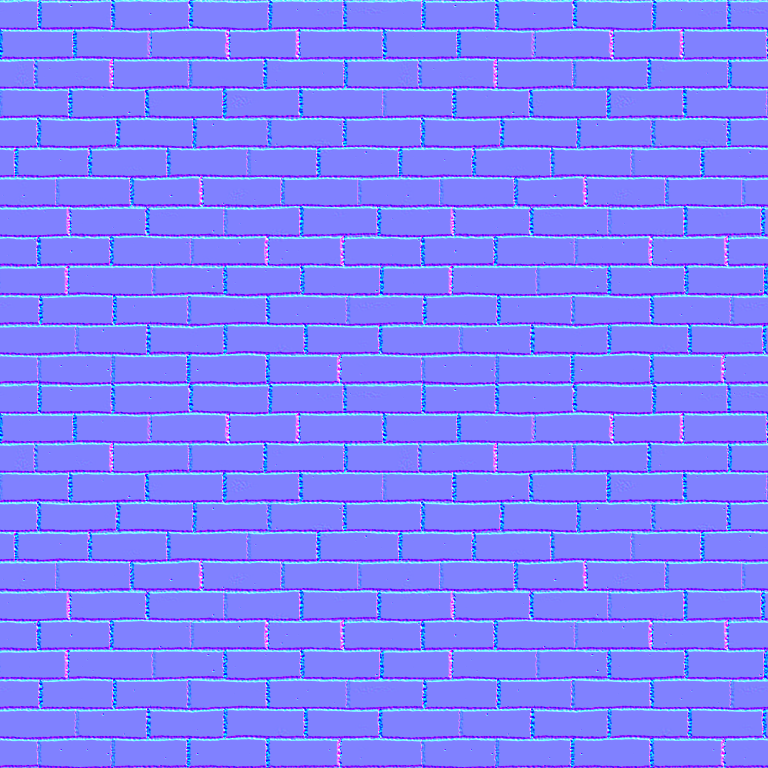
This texture map is drawn by a Shadertoy shader. Its source:

```glsl
// Tangent-space normal map of a running-bond brick wall with thin recessed joints.
// A wrapping height field (joint ramps, rough mortar, pits) is differenced into
// slopes, which are stored in red and green over a constant blue.

#define REPEATS 2.0              // wall tiles across and down the canvas
#define BRICKS vec2(5.0, 13.0)   // bricks across and courses per tile
#define UNITS 384.0              // height-field length units per tile
#define RELIEF 1.15              // slope to colour gain
#define JITTER 0.11              // joint shift, in brick lengths
#define WAVE 2.0                 // waviness of the courses, in units
#define TILT 1.0                 // slant of each brick edge, in units
#define ROUGH 1.1                // raggedness of the brick edges, in units
#define MORTAR 1.3               // mortar grain height
#define PITS 0.45                // depth of the pits in the faces
#define STEP 0.6                 // slope sampling distance, in units

vec2 hash2(vec2 c) {
    vec3 q = fract(c.xyx * vec3(0.1031, 0.1030, 0.0973));
    q += dot(q, q.yzx + 33.33);
    return fract((q.xx + q.yz) * q.zy);
}

float corner(vec2 cell, vec2 f, vec2 o, vec2 freq) {
    float a = 6.28319 * hash2(mod(cell + o, freq) + freq).x;
    return dot(vec2(cos(a), sin(a)), f - o);
}

// Gradient noise that wraps over the unit tile; freq holds whole numbers.
float noise(vec2 p, vec2 freq) {
    vec2 q = p * freq, c = floor(q), f = q - c;
    vec2 u = f * f * f * (f * (f * 6.0 - 15.0) + 10.0);
    vec2 x = vec2(1.0, 0.0);
    return mix(mix(corner(c, f, x.yy, freq), corner(c, f, x.xy, freq), u.x),
               mix(corner(c, f, x.yx, freq), corner(c, f, x.xx, freq), u.x), u.y);
}

// Half-brick offset on alternate courses, with one pair of courses slipped.
float stagger(float row) {
    float slip = abs(row - 6.5) < 1.0 ? 0.23 : 0.0;
    return 0.46 + 0.48 * mod(row, 2.0) + slip;
}

float height(vec2 p) {
    vec2 size = UNITS / BRICKS;
    float grain = noise(p, vec2(151.0));
    float ragged = ROUGH * (noise(p, vec2(101.0)) + 0.6 * grain);

    // Course and the nearest bed joint
    float y = p.y * BRICKS.y + WAVE / size.y * noise(p, vec2(7.0, 13.0));
    float row = mod(floor(y), BRICKS.y);
    float bed = y - round(y);

    // Nearest upright joint, shifted at random
    float x = p.x * BRICKS.x - stagger(row);
    float k = round(x);
    vec2 jointId = vec2(mod(k, BRICKS.x), row);
    vec2 rnd = hash2(jointId + 17.0);
    float d = x - k - JITTER * (rnd.x - 0.5);
    float along = d < 0.0 ? d + 1.0 : d;
    vec2 brickId = vec2(mod(d < 0.0 ? k - 1.0 : k, BRICKS.x), row);

    // Bed joints: edges slant a little from brick to brick
    vec2 slant = hash2(brickId + 41.0);
    float lean = TILT * (bed > 0.0 ? slant.x : slant.y);
    lean *= slant.x > slant.y ? along : 1.0 - along;
    float bedWidth = 2.0 + 0.9 * noise(p, vec2(23.0, 13.0));
    float bedRise = smoothstep(0.0, bedWidth, abs(bed) * size.y - lean + 0.5 * ragged);

    // Upright joints: one flank is broad, the other sharp; some are nearly flush
    bool leftBroad = rnd.y < 0.22;
    float sideWidth = (d < 0.0) == leftBroad ? 4.2 : 0.5;
    float depth = mix(0.35, 1.7, smoothstep(0.1, 0.35, hash2(jointId + 73.0).x));
    float sideGap = depth * (1.0 - smoothstep(0.0, sideWidth, abs(d) * size.x + ragged));

    // Mortar grain, worn patches and pits
    float face = min(bedRise, 1.0 - sideGap);
    float mortar = MORTAR * grain * (0.3 * (1.0 - bedRise) + 0.6 * sideGap);
    float worn = 0.16 * smoothstep(0.38, 0.6, noise(p, vec2(9.0, 17.0)));
    float pit = PITS * smoothstep(0.53, 0.68, noise(p, vec2(73.0, 97.0)));
    return face + mortar + bedRise * (worn * grain - pit);
}

vec3 normalColor(vec2 p) {
    float e = STEP / UNITS;
    p -= 0.5 * e;
    float h = height(p);
    vec2 slope = vec2(height(p + vec2(e, 0.0)), height(p + vec2(0.0, e))) - h;
    vec2 tilt = vec2(0.5, 0.506) - RELIEF * slope / STEP;
    return vec3(clamp(tilt, 0.0, 1.0), 1.0);
}

void mainImage(out vec4 fragColor, in vec2 fragCoord) {
    // Four samples per pixel smooth the edges
    vec3 color = vec3(0.0);
    for (int i = 0; i < 4; i++) {
        vec2 offset = vec2(i & 1, i >> 1) * 0.5 - 0.25;
        color += normalColor((fragCoord + offset) / iResolution.xy * REPEATS);
    }
    fragColor = vec4(color * 0.25, 1.0);
}
```
